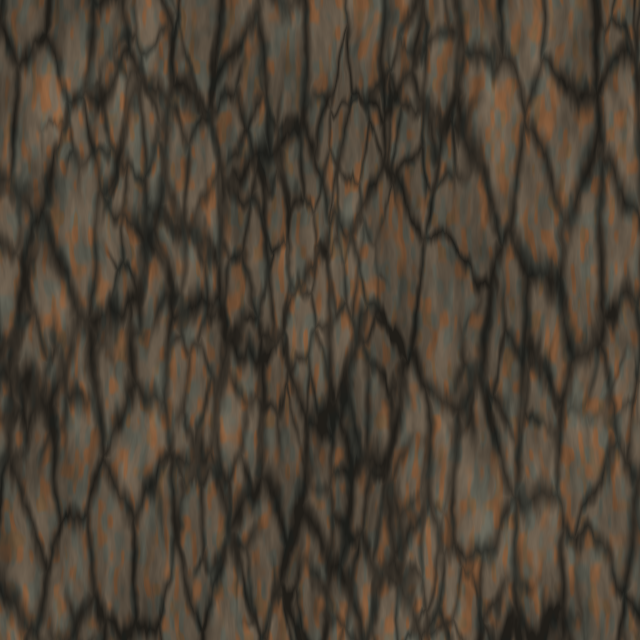
Write a WebGL 1 fragment shader that draws this texture.

```glsl
precision highp float;
uniform vec2 u_resolution;

// Colours
const vec3 CREVICE = vec3(0.125, 0.113, 0.094);
const vec3 PLATE = vec3(0.490, 0.428, 0.355);
const vec3 RUST_TINT = vec3(1.20, 0.95, 0.76);
const vec3 COOL_TINT = vec3(0.88, 1.00, 1.06);

// Cells per canvas
const vec2 LARGE_PLATES = vec2(15.0, 4.6);
const vec2 SMALL_PLATES = vec2(27.0, 8.5);
const vec2 BLOTCHES = vec2(13.0, 6.0);
const vec2 FIBRES = vec2(75.0, 15.0);
const vec2 SPECKS = vec2(125.0, 38.0);

// Strengths
const float LARGE_CRACK = 0.17;
const float SMALL_CRACK = 0.20;
const float BASE_TONE = 0.09;
const float PLATE_TONE = 0.58;
const float BLOTCH_TONE = 0.60;
const float FIBRE_TONE = 0.48;

float hash(vec2 p) {
  vec3 q = fract(vec3(p.xyx) * 0.1031);
  q += dot(q, q.yzx + 33.33);
  return fract((q.x + q.y) * q.z);
}

vec2 hash2(vec2 p) {
  return vec2(hash(p), hash(p + 71.7));
}

float noise(vec2 p) {
  vec2 i = floor(p);
  vec2 f = fract(p);
  f = f * f * (3.0 - 2.0 * f);
  float low = mix(hash(i), hash(i + vec2(1.0, 0.0)), f.x);
  float high = mix(hash(i + vec2(0.0, 1.0)), hash(i + 1.0), f.x);
  return mix(low, high, f.y);
}

float fbm(vec2 p) {
  float sum = 0.0;
  float gain = 0.533;
  for (int i = 0; i < 4; i++) {
    sum += gain * noise(p);
    p = p * 2.03 + 17.3;
    gain *= 0.5;
  }
  return sum;
}

// Distance to the nearest border between Voronoi cells
float cellBorder(vec2 p) {
  vec2 cell = floor(p);
  vec2 f = fract(p);
  vec2 nearestCell = vec2(0.0);
  vec2 nearest = vec2(0.0);
  float best = 8.0;
  for (int y = -1; y <= 1; y++) {
    for (int x = -1; x <= 1; x++) {
      vec2 g = vec2(float(x), float(y));
      vec2 r = g + hash2(cell + g) - f;
      float d = dot(r, r);
      if (d < best) {
        best = d;
        nearest = r;
        nearestCell = g;
      }
    }
  }
  float border = 8.0;
  for (int y = -2; y <= 2; y++) {
    for (int x = -2; x <= 2; x++) {
      vec2 g = nearestCell + vec2(float(x), float(y));
      vec2 r = g + hash2(cell + g) - f;
      vec2 gap = r - nearest;
      if (dot(gap, gap) > 0.0001) {
        border = min(border, dot(0.5 * (nearest + r), normalize(gap)));
      }
    }
  }
  return border;
}

void main() {
  vec2 p = gl_FragCoord.xy / u_resolution.y;

  // Bend the grain and fray the plate ends
  vec2 bent = p;
  bent.x += 0.022 * (fbm(p * vec2(14.0, 9.0)) - 0.5);
  bent.y += 0.090 * (fbm(p * vec2(40.0, 7.0) + 5.0) - 0.5);

  // Cracks of two sizes, the small ones only in patches
  float width = 0.55 + 0.9 * noise(p * vec2(11.0, 5.0) + 40.0);
  float large = smoothstep(-0.03, LARGE_CRACK * width, cellBorder(bent * LARGE_PLATES + 3.0));
  float small = smoothstep(-0.03, SMALL_CRACK * width, cellBorder(bent * SMALL_PLATES + 60.0));
  float patches = smoothstep(0.35, 0.70, noise(p * vec2(9.0, 5.0) + 80.0));
  float plates = large * mix(1.0, small, 0.8 * patches);

  // Weathering and fine vertical fibres
  float blotch = fbm(p * BLOTCHES + 20.0) - 0.5;
  vec2 grain = vec2(bent.x, p.y);
  float fibre = fbm(grain * FIBRES + 9.0) - 0.5;
  float tone = BASE_TONE + PLATE_TONE * plates + BLOTCH_TONE * blotch + FIBRE_TONE * fibre;
  vec3 color = mix(CREVICE, PLATE, clamp(tone, 0.0, 1.0));

  // Rust and cool grey specks
  float rust = smoothstep(0.48, 0.85, noise(grain * SPECKS + 31.0));
  float cool = smoothstep(0.45, 0.85, noise(grain * SPECKS + 130.0));
  color *= mix(vec3(1.0), RUST_TINT, rust * smoothstep(0.1, 0.6, tone));
  color *= mix(vec3(1.0), COOL_TINT, cool);

  gl_FragColor = vec4(color, 1.0);
}
```
